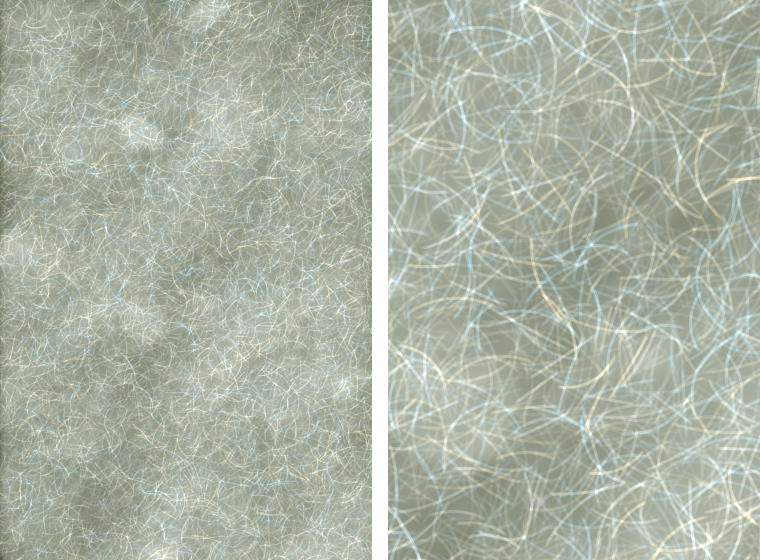
Left: the whole. Right: its middle third, enlarged.
This texture is drawn by a Shadertoy shader. Its source:

```glsl
// A sheet of pale fleece: thousands of short curved fibres, scattered in
// jittered cells over many layers, add up on a soft cloudy grey-green ground.
// Cloud noise sets the thickness of the wadding; the sheet darkens at its rim.

vec4 hash4(vec3 p) {
    vec4 q = fract(p.xyzx * vec4(0.1031, 0.1030, 0.0973, 0.1099));
    q += dot(q, q.wzxy + 33.33);
    return fract((q.xxyz + q.yzzw) * q.zywx);
}

float valueNoise(vec2 p) {
    vec2 cell = floor(p), f = fract(p);
    f = f * f * (3.0 - 2.0 * f);
    float a = hash4(vec3(cell, 91.0)).x;
    float b = hash4(vec3(cell + vec2(1, 0), 91.0)).x;
    float c = hash4(vec3(cell + vec2(0, 1), 91.0)).x;
    float d = hash4(vec3(cell + vec2(1, 1), 91.0)).x;
    return mix(mix(a, b, f.x), mix(c, d, f.x), f.y);
}

float cloud(vec2 p) {
    float sum = 0.0, weight = 0.53;
    for (int i = 0; i < 4; i++) {
        sum += weight * valueNoise(p);
        p = mat2(0.8, 0.6, -0.6, 0.8) * p * 2.1 + 17.3;
        weight *= 0.5;
    }
    return sum;
}

// Adds one layer of fibres: rgb is the tint shift, a is the brightness.
vec4 fibreLayer(vec2 p, float layer, float pixel) {
    const float CELL = 0.032;
    vec2 grid = p / CELL + layer * vec2(0.37, 0.61);
    vec2 home = floor(grid);
    vec4 sum = vec4(0.0);
    for (int y = -1; y <= 1; y++)
    for (int x = -1; x <= 1; x++) {
        vec2 cell = home + vec2(x, y);
        vec4 h = hash4(vec3(cell + 40.0, layer + 3.0));
        vec4 k = fract(h.wxyz * 61.0);

        // Directions favour the rising diagonal but cover the half circle
        float turn = h.z - 0.5;
        float angle = 0.95 + 3.1416 * turn * (0.6 + 0.8 * abs(turn));
        vec2 axis = vec2(cos(angle), sin(angle));
        vec2 q = (grid - cell - h.xy) * CELL;
        q = vec2(dot(q, axis), dot(q, vec2(-axis.y, axis.x)));

        // Parabolic bend, with the slope correcting the thickness
        float bend = (k.x - 0.5) * 36.0;
        float halfLength = mix(0.015, 0.030, k.y);
        float dist = abs(q.y - bend * q.x * q.x + bend * 0.0001)
                   / sqrt(1.0 + 4.0 * bend * bend * q.x * q.x);
        float cover = clamp((0.0009 - dist) / pixel + 0.5, 0.0, 1.0)
                    * smoothstep(halfLength, halfLength * 0.8, abs(q.x));

        // A few fibres shine; some are bluish, some cream
        float strength = cover * (0.03 + 0.11 * pow(h.w, 4.0));
        vec3 tint = k.z < 0.35 ? vec3(-0.35, 0.0, 0.30)
                  : k.z > 0.75 ? vec3(0.35, 0.06, -0.40) : vec3(0.0);
        sum += strength * vec4(tint, 1.0);
    }
    return sum;
}

void mainImage(out vec4 fragColor, in vec2 fragCoord) {
    float pixel = 1.0 / iResolution.y;
    vec2 p = fragCoord * pixel;
    float width = iResolution.x * pixel;

    // Thickness of the wadding: streaky clouds and bright clumps
    vec2 streak = mat2(0.64, -0.77, 0.77, 0.64) * p;
    float tone = 0.628 + 0.29 * (cloud(streak * vec2(5.0, 8.0) + 3.7) - 0.5);
    tone += 0.12 * smoothstep(0.58, 0.82, cloud(p * vec2(8.0, 9.0) + 21.0));
    tone += 0.05 * (p.x / width - 0.5) - 0.03 * (p.y - 0.5);
    tone += 0.06 * (valueNoise(p * 75.0) - 0.5);

    // Thin worn rim and lower left corner
    tone -= 0.13 * exp(-p.x / 0.007) + 0.07 * exp((p.x - width) / 0.022);
    tone -= 0.05 * exp((p.y - 1.0) / 0.025) + 0.28 * exp(-length(p) / 0.018);

    vec4 fibres = vec4(0.0);
    for (int i = 0; i < 18; i++) fibres += fibreLayer(p, float(i), pixel);
    tone += fibres.a;

    // Shadows lean olive, highlights nearly neutral
    vec3 color = vec3(tone - 0.03, tone, tone - 0.07 + 0.1 * (tone - 0.56));
    fragColor = vec4(clamp(color + fibres.rgb, 0.0, 1.0), 1.0);
}
```
